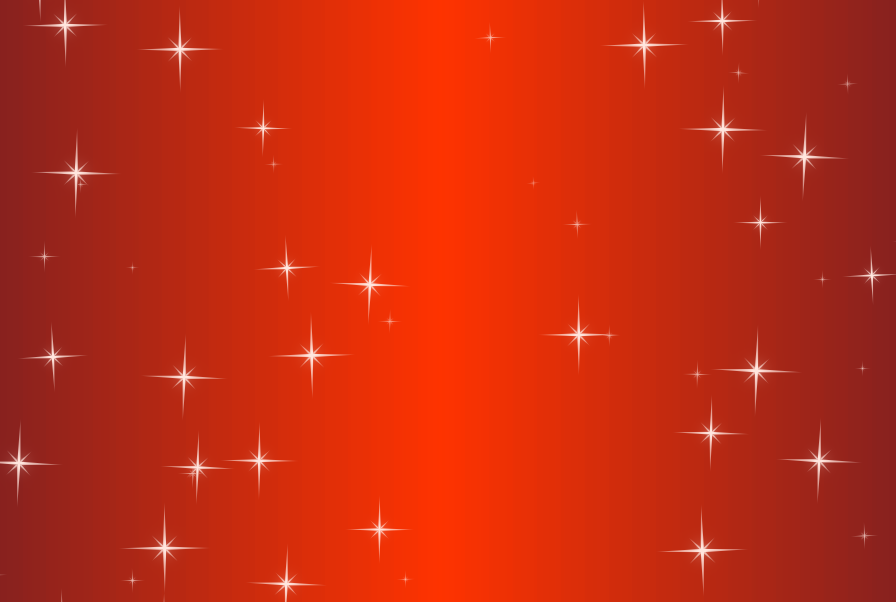
This background is drawn by a WebGL 2 fragment shader. Its source:

```glsl
#version 300 es
precision highp float;

#define AXIS_X 0.492
#define AXIS_COLOR vec3(1.0, 0.2, 0.0)
#define EDGE_COLOR vec3(0.53, 0.13, 0.12)
#define STAR_COLOR vec3(1.0, 0.9, 0.87)
#define BANDS 19.0
#define GRID vec2(8.0, 6.0)
#define LARGE_SIZE vec2(0.045, 0.08)
#define SMALL_SIZE vec2(0.012, 0.028)
#define LARGE_DENSITY 0.8
#define SMALL_DENSITY 0.3
#define LANE_HALF_WIDTH 0.1
#define MAX_TILT 0.045

uniform vec2 u_resolution;
out vec4 fragColor;

vec3 hash3(vec2 p) {
    vec3 q = fract(p.xyx * vec3(0.1031, 0.1030, 0.0973));
    q += dot(q, q.yxz + 33.33);
    return fract((q.xxy + q.yzz) * q.zyx);
}

// Linear sheen on a vertical axis, with faint stepped bands
vec3 sheen(float x) {
    float side = x < AXIS_X ? AXIS_X : 1.0 - AXIS_X;
    float t = 1.0 - abs(x - AXIS_X) / side;
    float stepped = (floor(t * BANDS) + 0.5) / BANDS;
    return mix(EDGE_COLOR, AXIS_COLOR, mix(t, stepped, 0.4));
}

// Tapered ray pair along the x axis, with pixel coverage
float ray(vec2 p, float reach, float width, float pixel) {
    p = abs(p);
    float taper = max(1.0 - p.x / reach, 0.0);
    float w = width * taper;
    float cover = clamp(w + 0.5 * pixel - p.y, 0.0, min(2.0 * w, pixel));
    return cover / pixel * sqrt(taper);
}

// Four long rays, four short diagonals and a soft core
float star(vec2 p, float size, float tilt, float pixel) {
    float c = cos(tilt), s = sin(tilt);
    p = mat2(c, -s, s, c) * p;
    vec2 d = vec2(p.x + p.y, p.y - p.x) * 0.70711;
    float width = size * 0.035;
    float rays = max(ray(p, size, width, pixel), ray(p.yx, size, width, pixel));
    float diagonals = max(ray(d, size * 0.4, width * 0.8, pixel),
                          ray(d.yx, size * 0.4, width * 0.8, pixel));
    float r = length(p) / size;
    float core = exp(-r * r * 160.0);
    float halo = 0.15 * exp(-r * r * 16.0);
    return min(max(max(rays, diagonals * 0.8), core) * 0.9 + halo, 1.0);
}

// Jittered grid of stars that leaves a slanted lane clear
float starLayer(vec2 uv, vec2 sizes, float density, float seed) {
    float aspect = u_resolution.x / u_resolution.y;
    float pixel = 1.0 / u_resolution.y;
    vec2 home = floor(uv * GRID);
    float light = 0.0;
    for (int j = -1; j <= 1; j++) {
        for (int i = -1; i <= 1; i++) {
            vec2 cell = home + vec2(i, j);
            vec3 place = hash3(cell + seed);
            vec3 look = hash3(cell + seed + 57.0);
            vec2 center = (cell + mix(vec2(0.15), vec2(0.85), place.xy)) / GRID;
            float laneX = mix(0.64, 0.42, center.y);
            bool inLane = abs(center.x - laneX) < LANE_HALF_WIDTH;
            if (place.z > density || inLane) continue;
            vec2 p = (uv - center) * vec2(aspect, 1.0);
            float size = mix(sizes.x, sizes.y, look.x);
            float tilt = (look.y * 2.0 - 1.0) * MAX_TILT;
            light = max(light, star(p, size, tilt, pixel));
        }
    }
    return light;
}

void main() {
    vec2 uv = gl_FragCoord.xy / u_resolution;
    float large = starLayer(uv, LARGE_SIZE, LARGE_DENSITY, 13.0);
    float small = starLayer(uv, SMALL_SIZE, SMALL_DENSITY, 141.0) * 0.75;
    vec3 color = mix(sheen(uv.x), STAR_COLOR, max(large, small));
    fragColor = vec4(color, 1.0);
}
```
